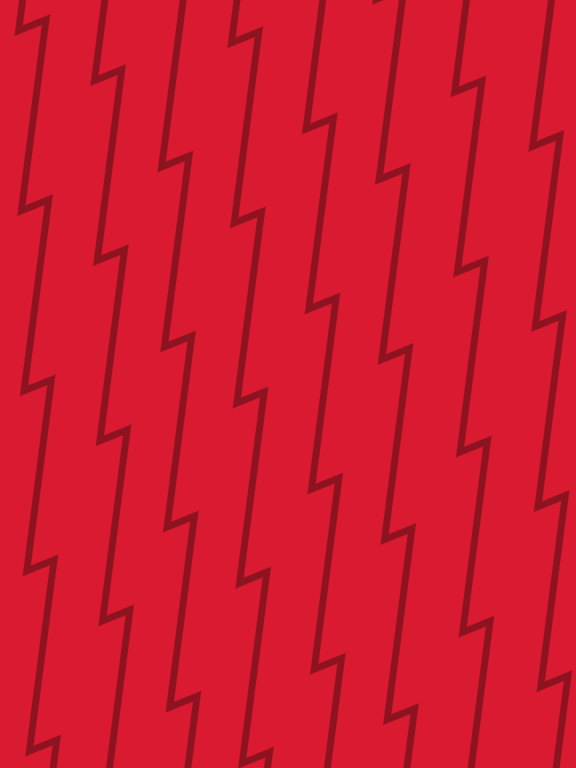
Reproduce this pattern procedurally as a Shadertoy shader.

```glsl
const vec3 FIELD_RED = vec3(0.853, 0.102, 0.188);
const vec3 LINE_RED  = vec3(0.555, 0.076, 0.126);

// Lengths are fractions of the canvas height.
const float HALF_WIDTH = 0.0045;
const vec2 STEP = vec2(0.0035, -0.2345);   // from one jog to the next one down
const vec2 JOG  = vec2(0.0356, 0.0143);    // short stroke, left corner to right corner
const float EDGE_PIXELS = 0.75;            // half the width of the smoothed edge

// Centre of one jog in each column; the columns are unevenly staggered.
const int COLUMNS = 8;
const vec2 ANCHORS[COLUMNS] = vec2[COLUMNS](
    vec2(0.0491, 0.4983), vec2(0.1478, 0.4332),
    vec2(0.2318, 0.5553), vec2(0.3262, 0.4824),
    vec2(0.4199, 0.6048), vec2(0.5150, 0.5391),
    vec2(0.6168, 0.4185), vec2(0.7148, 0.5820));

// Unit normal on the left of a direction.
vec2 leftNormal(vec2 direction) {
    return normalize(vec2(-direction.y, direction.x));
}

// Mitred distance to an endless zigzag with a jog centred on the origin.
float zigzagDistance(vec2 p) {
    p -= STEP * round(p.y / STEP.y);

    vec2 longNormal = leftNormal(STEP - JOG);
    float upperLong = dot(p + 0.5 * JOG, longNormal);
    float lowerLong = dot(p - 0.5 * JOG, longNormal);
    float jogLine = dot(p, leftNormal(JOG));

    // Clamping joins the three lines with sharp corners.
    return abs(clamp(jogLine, lowerLong, upperLong));
}

void mainImage(out vec4 fragColor, in vec2 fragCoord) {
    vec2 p = fragCoord / iResolution.y;

    // Nearest column
    float nearest = 1e3;
    for (int i = 0; i < COLUMNS; i++) {
        nearest = min(nearest, zigzagDistance(p - ANCHORS[i]));
    }

    // Smooth-edged stroke
    float edge = EDGE_PIXELS / iResolution.y;
    float ink = 1.0 - smoothstep(-edge, edge, nearest - HALF_WIDTH);
    fragColor = vec4(mix(FIELD_RED, LINE_RED, ink), 1.0);
}
```
